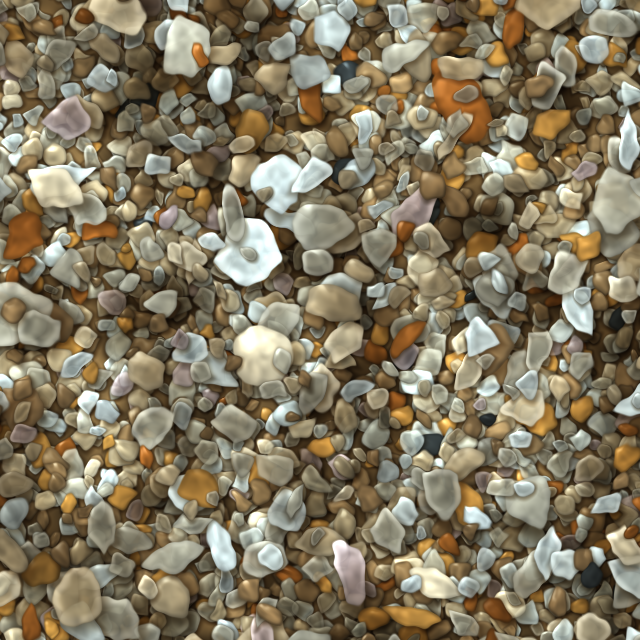
Write a WebGL 1 fragment shader that draws this texture.

```glsl
precision highp float;
// Coarse beach sand seen close up: rounded quartz grains, ochre stones and pale shell shards.
// Jittered grids of random convex polygons are stacked from fine to coarse; each grain is
// shaded as a low dome with mottling, a glassy rim, glints and a soft shadow beneath it.
uniform vec2 u_resolution;

vec3 hash3(vec2 p) {
  vec3 q = fract(p.xyx * vec3(.1031, .1030, .0973));
  q += dot(q, q.yxz + 33.33);
  return fract((q.xxy + q.yzz) * q.zyx);
}

float noise(vec2 p) {
  vec2 i = floor(p), f = fract(p);
  f = f * f * (3. - 2. * f);
  return mix(mix(hash3(i).x, hash3(i + vec2(1, 0)).x, f.x),
             mix(hash3(i + vec2(0, 1)).x, hash3(i + 1.).x, f.x), f.y);
}

mat2 rotation(float a) {
  return mat2(cos(a), sin(a), -sin(a), cos(a));
}

// Mineral colour for a random pick; low picks are stones, high picks are shell.
vec3 mineral(float pick) {
  if (pick < .008) return vec3(.17, .19, .19);
  if (pick < .035) return vec3(.58, .35, .14);
  if (pick < .12) return vec3(.72, .53, .25);
  if (pick < .30) return vec3(.52, .42, .28);
  if (pick < .50) return vec3(.65, .59, .46);
  if (pick < .74) return vec3(.66, .66, .59);
  if (pick < .77) return vec3(.68, .62, .62);
  if (pick < .84) return vec3(.88, .84, .71);
  return vec3(.82, .89, .89);
}

// Gauge of a random six-sided outline: 1 on the edge, corners rounded by a p-norm.
float outline(vec2 q, vec2 seed, float sharpness) {
  float sum = 0.;
  for (int k = 0; k < 6; k++) {
    vec3 r = hash3(seed + float(k) * 7.3);
    float a = (float(k) + .8 * r.x) * 1.0472;
    float side = dot(q, vec2(cos(a), sin(a))) / mix(.64, 1., r.y);
    sum += pow(max(side, 0.), sharpness);
  }
  return pow(sum, 1. / sharpness);
}

// Lays one layer of grains over the colour; shell runs from 0 (round sand) to 1 (shards).
void scatter(inout vec3 color, vec2 uv, float cells, float density, float shell, float seed) {
  mat2 turn = rotation(seed);
  vec2 p = turn * uv * cells + seed * 37. + 50.;
  for (int j = -1; j <= 1; j++)
  for (int i = -1; i <= 1; i++) {
    vec2 cell = floor(p) + vec2(i, j);
    vec3 place = hash3(cell + seed * 3.);
    if (place.z > density) continue;
    vec3 form = hash3(cell + 71.7 + seed);
    vec3 kind = hash3(cell + 143.1 - seed);
    vec2 d = (p - cell - .15 - .7 * place.xy) * turn;
    float size = mix(.38, .74, form.x);
    float aspect = mix(mix(.66, .34, shell), 1., form.z);
    vec2 q = rotation(form.y * 6.283) * d / (size * vec2(1., aspect));
    if (dot(q, q) > 4.) continue;

    float g = outline(q, cell + seed, mix(4., 16., max(shell, .35) * kind.y));
    vec2 away = d / (length(d) + .001);

    // Warm contact shadow, longer toward the lower right.
    float reach = g + .2 * dot(away, vec2(-.5, .8));
    color *= 1. - vec3(.38, .43, .5) * (1. - smoothstep(.8, 1.45, reach));

    float blur = (.001 + .8 / u_resolution.y) * cells / (size * sqrt(aspect));
    float cover = 1. - smoothstep(1. - blur, 1. + blur, g);
    if (cover <= 0.) continue;

    // Domed body, flatter for shards, lit from the upper left.
    float pick = kind.x < .1 ? kind.x : pow(kind.x, mix(1., .38, shell));
    float glass = smoothstep(.2, .6, pick) * sqrt(kind.z);
    float dome = sqrt(max(1. - g * g, 0.));
    vec3 n = normalize(vec3(away * g * mix(.75, .3, shell), dome + .45));
    float lit = dot(n, normalize(vec3(-.35, .6, .75)));
    vec2 grainUv = q * vec2(1.5, 2.4) + place.xy * 60.;
    float mottle = .6 * noise(grainUv) + .4 * noise(uv * 85. + place.xy * 60.);
    vec3 body = mineral(pick) * (.62 + .48 * lit) * (.72 + .56 * mottle);
    body *= mix(.7, 1.22, kind.y * .5 + form.x * .5);
    body *= 1. - .22 * (1. - glass) * smoothstep(.7, 1., g);

    // Glassy rim, cloudy core and small wet glints.
    float rim = smoothstep(.55, .87, g) * (1. - smoothstep(.9, 1.05, g));
    body += glass * (.19 * rim * (.4 + lit) - .08 * dome);
    float glint = pow(max(dot(n, normalize(vec3(-.2, .36, .9))), 0.), 36.);
    body += vec3(.85, .96, 1.) * glint * .28 * smoothstep(.48, .75, mottle);
    color = mix(color, body, cover * (1. - .42 * glass * (1. - .5 * shell)));
  }
}

// Broad tone: brown shade in the hollows, cool haze where the light gathers.
vec3 patchTone(vec2 uv, float strength) {
  float level = .6 * noise(uv * 8. + 9.) + .4 * noise(uv * 17. + 30.);
  level = smoothstep(.15, .85, level);
  return mix(vec3(1), mix(vec3(.52, .46, .36), vec3(1.36, 1.41, 1.45), level), strength);
}

void main() {
  vec2 uv = gl_FragCoord.xy / u_resolution.y;
  // Chip the outlines with a fine warp.
  vec2 chipped = uv + .007 * (vec2(noise(uv * 60.), noise(uv * 60. + 40.)) - .5);
  vec3 color = vec3(.36, .28, .17) * (.6 + .7 * noise(uv * 40.));

  scatter(color, chipped, 32., 1., .0, .4);
  scatter(color, chipped, 25., .85, .1, 1.3);
  scatter(color, chipped, 22., .45, .2, 2.2);
  scatter(color, chipped, 30., .45, .0, 3.7);
  color *= patchTone(uv, .9);

  // Larger stones and shards lie on the bed, with a few loose grains on top.
  scatter(color, chipped, 17., .32, .5, 4.5);
  scatter(color, chipped, 11., .17, 1., 5.2);
  scatter(color, chipped, 14., .25, .9, 6.1);
  scatter(color, chipped, 27., .17, .2, 7.4);

  color *= 1.03 * patchTone(uv + 3.7, .35);
  gl_FragColor = vec4(clamp(color, 0., 1.), 1.);
}
```
